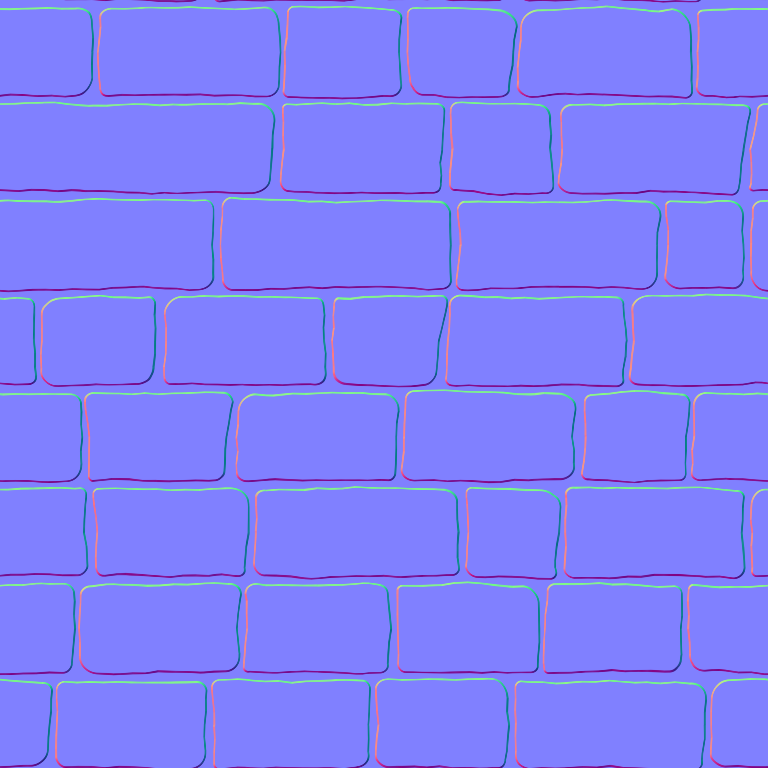
A Shadertoy shader for this texture map:

```glsl
float hash(vec2 p) {
    vec3 q = fract(vec3(p.xyx) * 0.1031);
    q += dot(q, q.yzx + 33.33);
    return fract((q.x + q.y) * q.z);
}

// Linear blending keeps the kinks of chipped stone
float noise(vec2 p) {
    vec2 cell = floor(p), f = fract(p);
    return mix(mix(hash(cell), hash(cell + vec2(1, 0)), f.x),
               mix(hash(cell + vec2(0, 1)), hash(cell + vec2(1, 1)), f.x), f.y);
}

vec2 wobble(vec2 p) {
    return vec2(noise(p), noise(p + 57.0)) - 0.5;
}

float bricksInRow(float row) {
    return row == 5.0 || row == 6.0 ? 4.0 : 5.0;
}

float rowOffset(float row) {
    return hash(vec2(row * 7.3 + 2.0, 19.0));
}

// Slanted vertical joint; y runs from -0.5 to 0.5 across the row
float jointX(float i, float row, float y) {
    float count = bricksInRow(row);
    vec2 id = vec2(mod(i, count) * 3.7 + 5.0, row * 5.1 + 11.0);
    float jitter = 0.64 * (hash(id) - 0.5);
    float lean = 2.0 * hash(id + 41.0) - 1.0;
    return (i + rowOffset(row) + jitter) / count + (0.003 * lean + 0.014 * pow(lean, 5.0)) * y;
}

// Signed distance to one worn brick with uneven corners
float brick(vec2 p, float i, float row) {
    float left = jointX(i, row, p.y * 8.0);
    float right = jointX(i + 1.0, row, p.y * 8.0);
    vec2 q = p - vec2(0.5 * (left + right), 0.0);
    vec2 halfSize = vec2(0.5 * (right - left), 0.0625) - vec2(0.0052, 0.0056);

    vec2 seed = vec2(mod(i, bricksInRow(row)) * 23.0 + 9.0, row * 31.0 + 4.0);
    q += 0.0072 * wobble(q * vec2(17.0, 22.0) + seed);
    q += 0.0026 * wobble(q * 58.0 + seed + 100.0);

    vec2 corner = step(0.0, q);
    float wear = hash(seed + corner * 3.0);
    float radius = 0.006 + 0.016 * wear * wear + 0.003 * corner.x;
    vec2 a = abs(q) - halfSize + radius;
    return length(max(a, 0.0)) + min(max(a.x, a.y), 0.0) - radius;
}

// Nearest brick of a row, with p.y measured from the row centre
float wall(vec2 p, float row) {
    float base = floor(p.x * bricksInRow(row) - rowOffset(row));
    float d = 1.0;
    for (float k = -1.0; k <= 1.0; k++) d = min(d, brick(p, base + k, row));
    return d;
}

void mainImage(out vec4 fragColor, in vec2 fragCoord) {
    vec2 uv = fragCoord / iResolution.xy;

    // Eight courses, shifted so the lowest one wraps over the border
    float course = (uv.y + 0.006) * 8.0;
    float row = mod(floor(course), 8.0);
    vec2 p = vec2(uv.x, (fract(course) - 0.5) / 8.0);

    // Outward direction of the nearest edge
    float d = wall(p, row);
    vec2 e = vec2(0.0007, 0.0);
    vec2 slope = vec2(wall(p + e.xy, row) - wall(p - e.xy, row),
                      wall(p + e.yx, row) - wall(p - e.yx, row));
    slope /= max(length(slope), 0.00001);

    // Hairline bevel with slightly uneven strength
    float aa = 0.5 / iResolution.y;
    float edge = 1.0 - smoothstep(0.0012 - aa, 0.0012 + aa, abs(d));
    edge *= 0.8 + 0.2 * noise(uv * 140.0);

    vec3 bevel = vec3(0.5 - 0.5 * slope.x, 0.5 + 0.5 * slope.y, 0.5);
    fragColor = vec4(mix(vec3(0.5, 0.5, 1.0), bevel, edge), 1.0);
}
```
